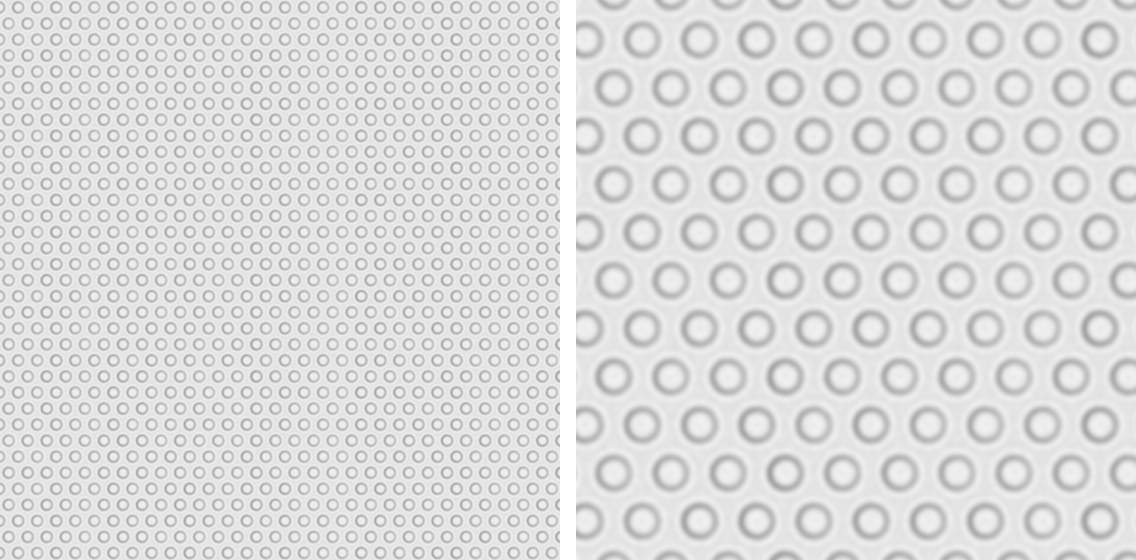
Left: the whole. Right: its middle third, enlarged.
A WebGL 2 fragment shader for this pattern:

```glsl
#version 300 es
precision highp float;
// Pale grey sheet embossed with staggered rows of small soft rings.
// Two offset rectangular lattices give the nearest ring centre; each ring is
// a Gaussian band, darker on its left, with a bright halo and faint grain.

uniform vec2 u_resolution;
out vec4 fragColor;

const vec2 PITCH = vec2(0.03404, 0.02865);   // ring spacing, row spacing
const vec2 FIRST_RING = vec2(0.0325, 0.9867);
const float RING_RADIUS = 0.0092;
const float RING_WIDTH = 0.0026;

const vec3 BRIGHT = vec3(0.935);
const vec3 SHEET = vec3(0.893);
const vec3 RING_DARK = vec3(0.655);
const vec3 RING_LIGHT = vec3(0.765);

float hash(vec2 p) {
    vec3 q = fract(p.xyx * vec3(0.1031, 0.1030, 0.0973));
    q += dot(q, q.yzx + 33.33);
    return fract((q.x + q.y) * q.z);
}

vec2 gradient(vec2 cell) {
    float angle = 6.2832 * hash(cell);
    return vec2(cos(angle), sin(angle));
}

float gradientNoise(vec2 p) {
    vec2 i = floor(p);
    vec2 f = fract(p);
    vec2 u = f * f * f * (f * (f * 6.0 - 15.0) + 10.0);
    vec2 e = vec2(1.0, 0.0);
    float a = dot(gradient(i), f);
    float b = dot(gradient(i + e), f - e);
    float c = dot(gradient(i + e.yx), f - e.yx);
    float d = dot(gradient(i + e.xx), f - e.xx);
    return mix(mix(a, b, u.x), mix(c, d, u.x), u.y);
}

// Offset from the nearest centre of a staggered lattice.
vec2 staggeredOffset(vec2 p, vec2 pitch) {
    vec2 cell = vec2(pitch.x, 2.0 * pitch.y);
    vec2 a = p - cell * round(p / cell);
    vec2 s = p - 0.5 * cell;
    vec2 b = s - cell * round(s / cell);
    return dot(a, a) < dot(b, b) ? a : b;
}

float band(float dist, float radius, float width) {
    float x = (dist - radius) / width;
    return exp(-x * x);
}

// Sheet tone: bright around and inside a ring, greyer between rings.
vec3 sheetColor(float dist) {
    vec3 color = mix(BRIGHT, SHEET, smoothstep(0.0130, 0.0166, dist));
    return color - 0.018 * band(dist, 0.0, 0.0018);
}

// Ring tone: shaded from the left, uneven from column to column.
vec3 ringColor(vec2 offset, float dist, vec2 id) {
    float side = offset.x / max(dist, 0.0001);
    float columnWear = hash(vec2(id.x, 7.0)) - 0.5;
    float ringWear = hash(id) - 0.5;
    float light = 0.5 + 0.36 * side + 0.35 * columnWear + 0.2 * ringWear;
    return mix(RING_DARK, RING_LIGHT, light);
}

void main() {
    vec2 p = gl_FragCoord.xy / u_resolution.y;
    vec2 q = p - FIRST_RING;
    vec2 offset = staggeredOffset(q, PITCH);
    vec2 id = round((q - offset) / (PITCH * vec2(0.5, 1.0))) + 100.0;
    float dist = length(offset);

    float ring = band(dist, RING_RADIUS, RING_WIDTH);
    vec3 color = mix(sheetColor(dist), ringColor(offset, dist, id), ring);

    // Fine grain over the sheet
    color += 0.022 * gradientNoise(p * 190.0);
    fragColor = vec4(color, 1.0);
}
```
